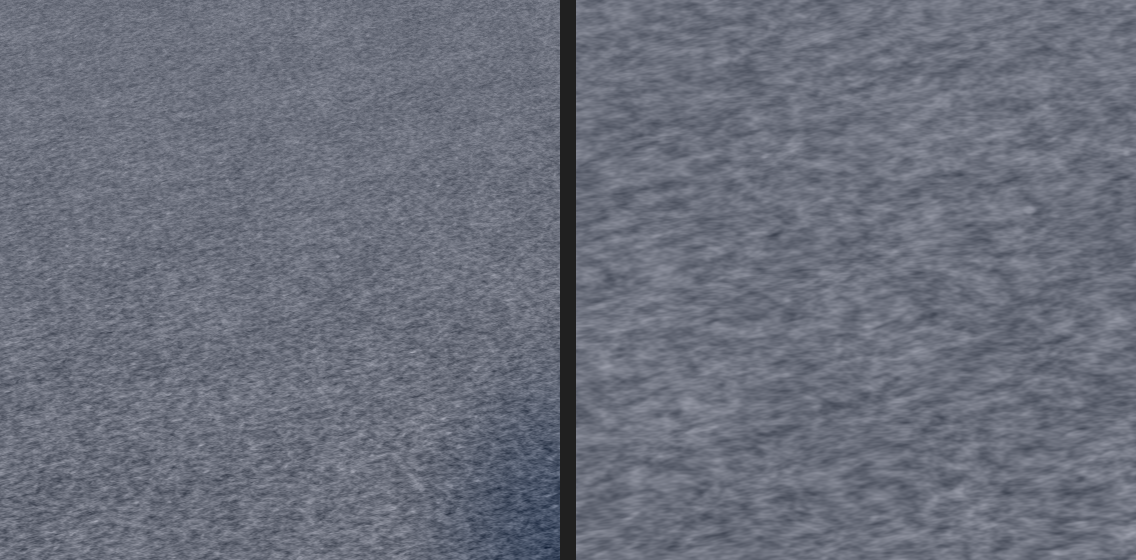
Left: the whole. Right: its middle third, enlarged.
Write a WebGL 1 fragment shader that draws this texture.

```glsl
precision highp float;
uniform vec2 u_resolution;

vec2 gradientAt(vec2 cell) {
  vec3 h = fract(cell.xyx * vec3(0.1031, 0.1030, 0.0973));
  h += dot(h, h.yzx + 33.33);
  float angle = 6.2832 * fract((h.x + h.y) * h.z);
  return vec2(cos(angle), sin(angle));
}

float gradientNoise(vec2 p) {
  vec2 cell = floor(p);
  vec2 f = p - cell;
  vec2 w = f * f * f * (f * (f * 6.0 - 15.0) + 10.0);
  vec2 e = vec2(1.0, 0.0);
  float a = dot(gradientAt(cell), f);
  float b = dot(gradientAt(cell + e.xy), f - e.xy);
  float c = dot(gradientAt(cell + e.yx), f - e.yx);
  float d = dot(gradientAt(cell + e.xx), f - e.xx);
  return mix(mix(a, b, w.x), mix(c, d, w.x), w.y);
}

// Octaves are sheared against each other to hide the lattice
float grain(vec2 p) {
  float sum = 0.0;
  float weight = 0.6;
  p *= 0.5;
  for (int i = 0; i < 4; i++) {
    sum += weight * gradientNoise(p);
    weight = i == 0 ? 1.0 : weight * 0.75;
    p = vec2(p.x + 0.25 * p.y, p.y - 0.06 * p.x) * 1.9 + 17.3;
  }
  return sum;
}

void main() {
  vec2 uv = gl_FragCoord.xy / u_resolution;

  // Receding ground: grains shrink towards the top and tilt up to the right
  float depth = 1.0 / (2.0 - uv.y);
  vec2 ground = vec2((uv.x - 0.5) * depth, log(depth));
  ground.y -= 0.22 * ground.x;
  vec2 p = ground * vec2(115.0, 250.0) + 200.0;
  p += 0.5 * vec2(gradientNoise(p * 0.23), gradientNoise(p * 0.19 + 41.0));

  // Stone grain, strongest in the foreground
  float contrast = mix(0.155, 0.095, smoothstep(0.0, 1.0, uv.y));
  float tone = contrast * grain(p);

  // Broad worn patches and mottling
  tone += 0.035 * gradientNoise(ground * vec2(7.0, 16.0) + 9.0);
  tone += 0.045 * gradientNoise(ground * vec2(24.0, 60.0) + 70.0);

  // Sparse pale chips and dark pits
  float near = 1.0 - 0.6 * uv.y;
  float chips = smoothstep(0.36, 0.62, gradientNoise(p * vec2(0.8, 0.75) + 311.0));
  float pits = smoothstep(0.34, 0.62, gradientNoise(p * vec2(0.7, 0.9) + 127.0));
  tone += near * (0.15 * chips - 0.11 * pits);

  // Cool shadow in the lower right corner
  float shadow = 1.0 - smoothstep(0.0, 0.42, length((uv - vec2(1.03, 0.0)) * vec2(1.2, 0.9)));
  vec3 color = vec3(0.424, 0.441, 0.491) + tone * vec3(1.0, 0.97, 0.96);
  color += 0.012 * (uv.y - 0.4);
  color -= shadow * vec3(0.19, 0.155, 0.115);

  gl_FragColor = vec4(clamp(color, 0.0, 1.0), 1.0);
}
```
